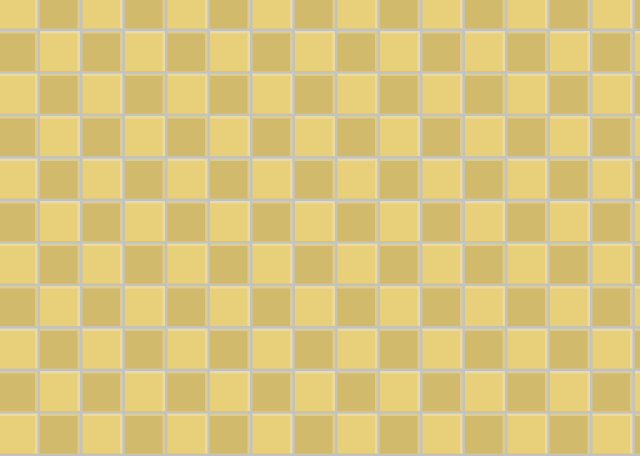
A Shadertoy shader for this pattern:

```glsl
// Checkerboard of square tiles in two ochre tones, split by thin grey grout.
// Each tile has a pale bevel along its top and right edges; all edges are
// antialiased bands in a repeating grid measured in tile widths.

#define TILES_ACROSS (512.0 / 34.0)
#define GRID_OFFSET vec2(15.0 / 17.0, 0.0)
#define GROUT_WIDTH (1.0 / 17.0)
#define BEVEL_WIDTH (1.0 / 17.0)
#define BEVEL_LIGHT 0.25
#define LIGHT_TILE vec3(0.91, 0.81, 0.48)
#define DARK_TILE vec3(0.82, 0.73, 0.42)
#define GROUT_COLOR vec3(0.76, 0.76, 0.75)

// Coverage on each axis of a band from start to end, repeated once per tile
vec2 repeatedBand(vec2 p, float start, float end, float pixel) {
    vec2 fromCenter = abs(fract(p - 0.5 * (start + end) + 0.5) - 0.5);
    return clamp((0.5 * (end - start) - fromCenter) / pixel + 0.5, 0.0, 1.0);
}

void mainImage(out vec4 fragColor, in vec2 fragCoord) {
    float pixel = TILES_ACROSS / iResolution.x;
    vec2 grid = fragCoord * pixel - GRID_OFFSET;

    // Tile tone: the cell changes in mid grout, so the switch stays hidden
    vec2 cell = floor(grid - 0.5 * GROUT_WIDTH);
    float isLight = mod(cell.x + cell.y, 2.0);
    vec3 color = mix(DARK_TILE, LIGHT_TILE, isLight);

    // Bevel: top and right strips, continued under the grout
    vec2 bevel = repeatedBand(grid, 1.0 - BEVEL_WIDTH, 1.0 + 0.5 * GROUT_WIDTH, pixel);
    color = mix(color, vec3(1.0), BEVEL_LIGHT * max(bevel.x, bevel.y));

    // Grout: left and bottom strips of every cell
    vec2 grout = repeatedBand(grid, 0.0, GROUT_WIDTH, pixel);
    color = mix(color, GROUT_COLOR, max(grout.x, grout.y));

    fragColor = vec4(color, 1.0);
}
```
